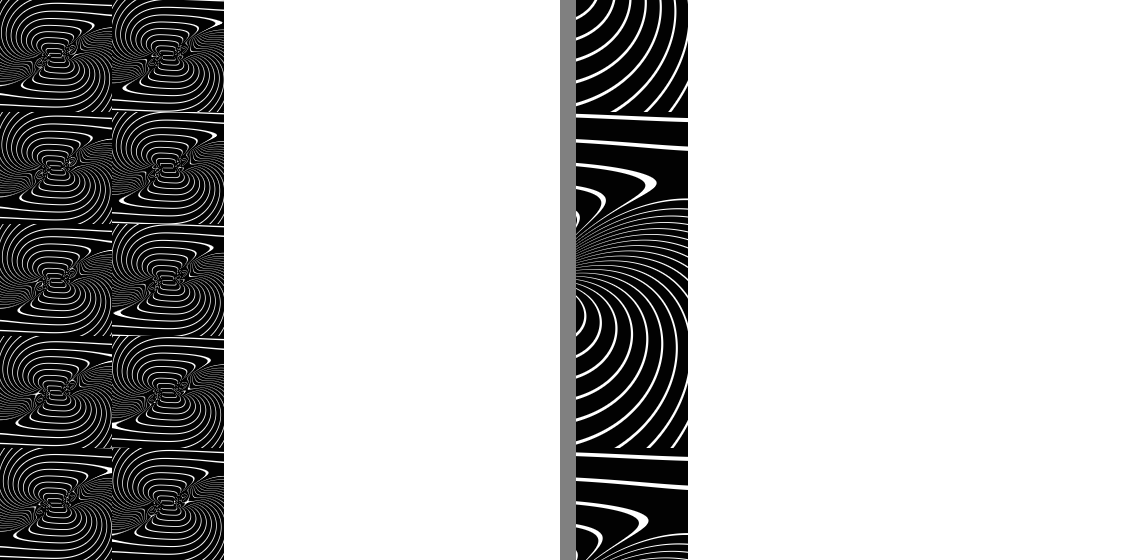
Left: the whole. Right: its middle third, enlarged.
Give the GLSL for this pattern, as a WebGL 2 fragment shader.

```glsl
#version 300 es
precision highp float;
// Two columns by five rows of twisted white line art on black, beside a blank white area.
// Lines are contours of a height field plus two opposed spiral fans beside a narrow waist;
// the contours shift by a tenth of a period from one tile to the next.
uniform vec2 u_resolution;
out vec4 fragColor;

// Angular ramp of 30 lines about an apex right of the tile centre.
float fan(vec2 p) {
    vec2 q = p - vec2(0.045, 0.0);

    // The rim swings clockwise with distance, with an abrupt but smooth onset.
    float turn = 1.05 - 1.05 * length(q) - atan(q.y, q.x);
    float softTurn = 0.5 * (turn + sqrt(turn * turn + 0.02)) - 0.002;

    // Lines are densest at the rim and thin out towards the lower curl.
    float remaining = 1.0 - clamp(softTurn / 2.4, 0.0, 1.0);
    return 30.0 * (1.0 - remaining * remaining * remaining);
}

// Contour phase at p, measured from the tile centre; odd under a half turn.
float linePhase(vec2 p) {
    float rise = 24.0 * p.y / (1.0 + 0.7 * abs(p.y));
    return rise + fan(p) - fan(-p);
}

// Phase change over a step, ignoring whole turns behind each apex.
float phaseStep(float a, float b) {
    float d = b - a;
    return d - floor(d + 0.5);
}

// Part of a pixel covered by a line, with width as a share of the period.
float lineCoverage(float phase, float pixelSpan) {
    float halfWidth = 0.072;
    float span = clamp(pixelSpan, 0.0001, 1.0);
    float d = abs(fract(phase + 0.5) - 0.5);
    float upper = min(d + 0.5 * span, halfWidth);
    float lower = max(d - 0.5 * span, -halfWidth);
    return clamp((upper - lower) / span, 0.0, 1.0);
}

void main() {
    vec2 uv = gl_FragCoord.xy / u_resolution;

    // Tile grid, with frames counted down each column from the top left.
    vec2 grid = uv * 5.0;
    vec2 cell = floor(grid);
    vec2 p = fract(grid) - 0.5;
    float frame = cell.x * 5.0 + 4.0 - cell.y;

    // Contours, filtered by their local density.
    vec2 pixel = 5.0 / u_resolution;
    float phase = linePhase(p);
    vec2 slope = vec2(phaseStep(phase, linePhase(p + vec2(pixel.x, 0.0))),
                      phaseStep(phase, linePhase(p + vec2(0.0, pixel.y))));
    float ink = lineCoverage(phase + 0.4 + 0.1 * frame, length(slope));

    // Blank area right of the two columns.
    float blank = clamp((uv.x - 0.4) * u_resolution.x + 0.5, 0.0, 1.0);
    vec3 black = vec3(0.008);
    vec3 white = vec3(1.0);
    fragColor = vec4(mix(black, white, max(ink, blank)), 1.0);
}
```
